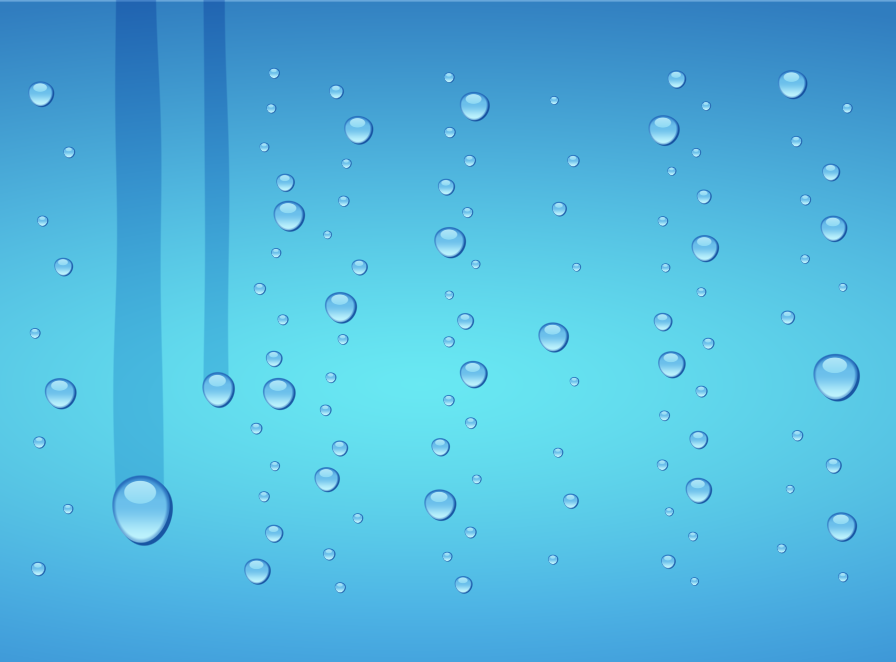
Write a WebGL 2 fragment shader that draws this background.

```glsl
#version 300 es
precision highp float;
// Water drops and two running trails on a glowing blue surface.

uniform vec2 u_resolution;
out vec4 fragColor;

float hash(vec2 p) {
    return fract(sin(dot(p, vec2(41.3, 289.1))) * 4375.85);
}

// Elliptical glow: cyan core, mid blue ring, deep blue top
vec3 background(vec2 uv) {
    vec2 q = uv - vec2(0.47, 0.42);
    float d = length(q * vec2(0.75, q.y > 0.0 ? 1.72 : 1.6));
    vec3 color = mix(vec3(0.41, 0.91, 0.95), vec3(0.31, 0.71, 0.87),
                     pow(min(d / 0.55, 1.0), 1.3));
    color = mix(color, vec3(0.19, 0.49, 0.75), clamp((d - 0.55) / 0.48, 0.0, 1.0));
    color += vec3(-0.01, -0.01, 0.03) * smoothstep(0.3, 0.0, uv.y);
    // Pale hairline along the top edge
    return mix(color, vec3(0.5, 0.72, 0.9), 0.7 * smoothstep(0.996, 0.999, uv.y));
}

// Darker wet band running down from the top edge to endY
void paintTrail(inout vec3 color, vec2 p, float centerX, float halfWidth, float endY) {
    float aa = 1.0 / u_resolution.y;
    float x = p.x - centerX + 0.005 * p.y - 0.0015 * sin(p.y * 11.0);
    float width = halfWidth * (1.12 - 0.22 * p.y + 0.04 * sin(p.y * 15.0 + centerX * 9.0));
    float mask = smoothstep(aa, -aa, abs(x) - width) * smoothstep(-aa, aa, p.y - endY);
    vec3 tint = mix(vec3(0.78, 0.90, 0.96), vec3(0.66, 0.79, 0.92), p.y);
    color *= mix(vec3(1.0), tint, mask);
}

// Distance to a unit egg that narrows toward the bottom
float egg(vec2 q) {
    q.x *= 1.0 - 0.12 * q.y;
    return length(q) - 1.0;
}

void paintDrop(inout vec3 color, vec2 p, vec2 center, float radius, float stretch) {
    vec2 q = (p - center) / radius;
    q.y /= stretch;
    if (dot(q, q) > 3.0) return;
    float aa = 0.8 / (u_resolution.y * radius);
    float body = egg(q);

    // Shadow toward the lower right
    float shadow = egg(q - vec2(0.11, -0.09));
    color = mix(color, vec3(0.07, 0.29, 0.61), 0.9 * smoothstep(aa, -aa, shadow));

    // Body: pale below, blue above a soft horizon
    vec3 water = mix(vec3(0.74, 0.95, 0.99), vec3(0.42, 0.75, 0.92),
                     smoothstep(-0.9, 0.15, q.y));
    water = mix(water, vec3(0.27, 0.59, 0.84), smoothstep(0.2, 0.9, q.y));

    // Oval highlight near the top
    float shine = length((q - vec2(-0.03, 0.5)) / vec2(0.56, 0.34)) - 1.0;
    vec3 shineColor = mix(vec3(0.52, 0.84, 0.95), vec3(0.78, 0.95, 0.99), q.y);
    water = mix(water, shineColor, 0.9 * smoothstep(2.0 * aa, -2.0 * aa, shine));

    // Thin rim, darkest at the top
    float rim = smoothstep(-0.16, -0.02, body);
    water = mix(water, vec3(0.13, 0.40, 0.72), rim * (0.65 + 0.25 * q.y));
    color = mix(color, water, smoothstep(aa, -aa, body));
}

void main() {
    vec2 p = gl_FragCoord.xy / u_resolution.y;
    vec3 color = background(gl_FragCoord.xy / u_resolution);

    // Trails and the drops that lead them
    paintTrail(color, p, 0.212, 0.035, 0.235);
    paintTrail(color, p, 0.330, 0.0185, 0.415);
    paintDrop(color, p, vec2(0.213, 0.231), 0.043, 1.18);
    paintDrop(color, p, vec2(0.329, 0.412), 0.023, 1.12);

    // Largest free drop
    vec2 largest = vec2(1.262, 0.431);
    paintDrop(color, p, largest, 0.033, 1.04);

    // Loose vertical chains: center x, half spread, drop count
    vec3 chains[6] = vec3[6](
        vec3(0.075, 0.030, 9.0), vec3(0.465, 0.080, 30.0), vec3(0.690, 0.030, 20.0),
        vec3(0.852, 0.025, 9.0), vec3(1.035, 0.035, 22.0), vec3(1.235, 0.055, 18.0));
    for (int i = 0; i < 6; i++) {
        vec3 chain = chains[i];
        if (abs(p.x - chain.x) > chain.y + 0.05) continue;
        for (float k = 0.0; k < chain.z; k++) {
            vec2 seed = vec2(k + 1.0, float(i) * 7.0 + 3.0);
            float side = mod(k, 2.0) * 2.0 - 1.0;
            vec2 center = vec2(
                chain.x + side * chain.y * (0.3 + 0.7 * hash(seed)),
                0.90 - 0.80 * (k + 0.35 + 0.3 * hash(seed + 17.0)) / chain.z);

            // One large and one medium drop in each group of five
            float rank = mod(k + float(i) * 2.0, 5.0);
            float size = hash(seed + 31.0);
            float radius = rank < 0.5 ? mix(0.018, 0.024, size)
                         : rank > 2.5 && rank < 3.5 ? mix(0.010, 0.014, size)
                         : mix(0.0060, 0.0088, size);
            if (distance(center, largest) < radius + 0.045) continue;
            paintDrop(color, p, center, radius, 1.0);
        }
    }
    fragColor = vec4(color, 1.0);
}
```
